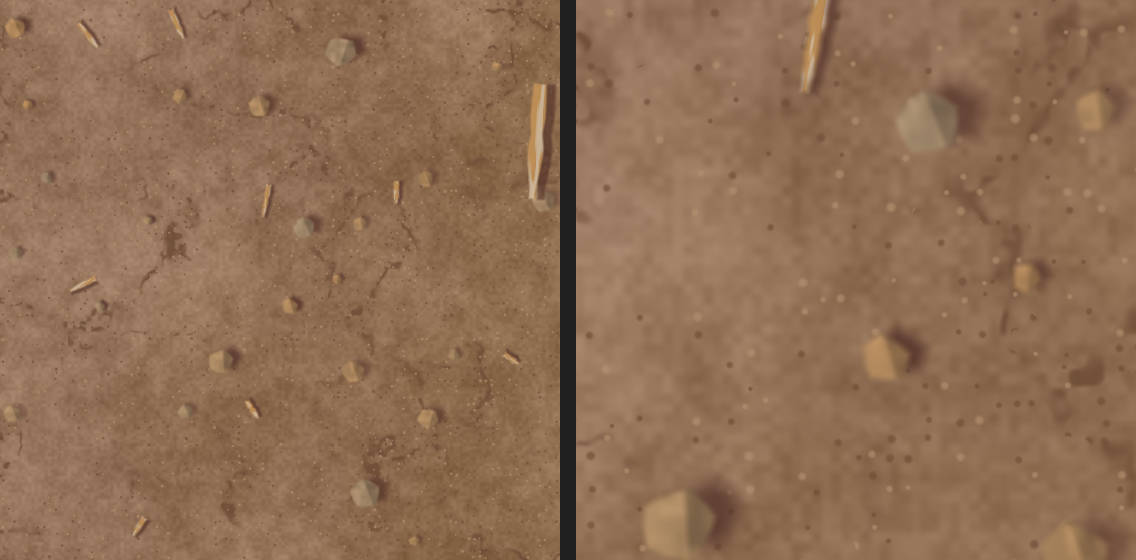
Left, the full canvas; right, a detail of the centre.
Write a three.js fragment shader that draws this texture.

```glsl
// Dry trodden soil: mottled brown earth with broken crumbly cracks and grit,
// scattered with faceted pebbles and bits of straw lit from the left.
// Layers of value noise, Voronoi borders and jittered cells, painted in turn.
varying vec2 vUv;

const vec3 ROSY_SOIL  = vec3(0.588, 0.458, 0.362);
const vec3 OCHRE_SOIL = vec3(0.558, 0.427, 0.308);
const vec3 CRACK      = vec3(0.430, 0.300, 0.215);
const vec3 PALE_GRIT  = vec3(0.700, 0.565, 0.435);
const vec3 SHADOW     = vec3(0.320, 0.190, 0.160);
const vec3 TAN_STONE  = vec3(0.740, 0.560, 0.360);
const vec3 GREY_STONE = vec3(0.640, 0.550, 0.440);
const vec3 STRAW      = vec3(0.760, 0.570, 0.340);
const vec3 PALE_STRAW = vec3(0.820, 0.730, 0.610);
const float SOFT = 0.003;           // edge blur
const float CRACK_CELLS = 5.5;
const float GRIT_CELLS = 95.0;
const float PEBBLE_CELLS = 7.0;
const float PEBBLE_SHARE = 0.36;
const float STRAW_CELLS = 5.0;
const float STRAW_SHARE = 0.28;
const vec2 STALK_FOOT = vec2(0.950, 0.645);
const vec2 STALK_TOP  = vec2(0.965, 0.850);

float hash(vec2 p) {
  vec3 q = fract(p.xyx * vec3(0.1031, 0.1030, 0.0973));
  q += dot(q, q.yzx + 33.33);
  return fract((q.x + q.y) * q.z);
}

vec2 hash2(vec2 p) { return vec2(hash(p + 17.3), hash(p + 71.9)); }

float noise(vec2 p) {
  vec2 i = floor(p), f = fract(p);
  f = f * f * (3.0 - 2.0 * f);
  return mix(mix(hash(i), hash(i + vec2(1, 0)), f.x),
             mix(hash(i + vec2(0, 1)), hash(i + vec2(1, 1)), f.x), f.y);
}

float fbm(vec2 p) {
  float sum = 0.0, amp = 0.54;
  for (int i = 0; i < 4; i++) {
    sum += amp * noise(p);
    p = mat2(1.6, 1.2, -1.2, 1.6) * p + 9.7;
    amp *= 0.5;
  }
  return sum;
}

// Gap between the two nearest Voronoi sites: zero on cell borders
float borderGap(vec2 p) {
  vec2 cell = floor(p);
  float near = 9.0, next = 9.0;
  for (int y = -1; y <= 1; y++) for (int x = -1; x <= 1; x++) {
    vec2 id = cell + vec2(x, y);
    float d = length(id + hash2(id) - p);
    next = min(next, max(near, d));
    near = min(near, d);
  }
  return next - near;
}

// Irregular five-sided stone
float stoneDist(vec2 p, float r, float seed) {
  float d = -1.0;
  for (int i = 0; i < 5; i++) {
    float k = float(i), a = 1.257 * k + 6.283 * seed;
    d = max(d, dot(p, vec2(cos(a), sin(a))) - r * (0.65 + 0.45 * hash(vec2(k, seed * 91.0))));
  }
  return mix(d, length(p) - r, 0.35);
}

void paintPebble(inout vec3 col, vec2 p, float r, float seed) {
  float shade = stoneDist(p - r * vec2(0.75, 0.3), r * 0.9, seed);
  col = mix(col, SHADOW, (0.35 + 0.5 * fract(seed * 7.0)) * smoothstep(0.3 * r + SOFT, -0.4 * r, shade));
  vec3 stone = mix(TAN_STONE, GREY_STONE, fract(seed * 13.0));
  float facet = smoothstep(-SOFT, SOFT, p.x + (fract(seed * 5.0) - 0.5) * p.y - 0.25 * r);
  stone *= 1.0 - 0.22 * facet + 0.2 * (noise(p * 110.0 + seed * 50.0) - 0.5);
  col = mix(col, stone, 0.88 * smoothstep(SOFT, -SOFT, stoneDist(p, r, seed)));
}

void paintStraw(inout vec3 col, vec2 p, vec2 foot, vec2 top, float w, float seed) {
  vec2 axis = top - foot, q = p - foot;
  float len = length(axis), along = dot(q, axis) / (len * len);
  float side = (axis.y * q.x - axis.x * q.y) / len;
  float ends = (abs(along - 0.5) - 0.5) * len;
  float width = w * (0.4 + 0.6 * smoothstep(0.0, 0.35, along)) * (0.8 + 0.4 * noise(vec2(along * 7.0, seed * 40.0)));
  float shade = max(abs(side - 1.3 * w) - width, ends);
  col = mix(col, SHADOW, 0.65 * smoothstep(1.5 * SOFT, -SOFT, shade));
  float streak = noise(vec2(side / w * 2.0 + seed * 30.0, along * 4.0));
  vec3 fibre = mix(STRAW, PALE_STRAW, smoothstep(0.4, 0.8, streak + 0.4 * smoothstep(0.3, 0.0, along)));
  col = mix(col, fibre, 0.9 * smoothstep(SOFT, -SOFT, max(abs(side) - width, ends)));
}

void main() {
  vec2 p = vUv;

  // Earth: drift from rosy to ochre, then mottles of three sizes
  float drift = p.x - 0.35 * p.y + 0.7 * (fbm(p * 3.0) - 0.5);
  vec3 col = mix(ROSY_SOIL, OCHRE_SOIL, smoothstep(0.1, 0.75, drift));
  col += 0.11 * (fbm(p * 6.0 + 4.0) - 0.5) + 0.12 * (fbm(p * 32.0) - 0.5)
       + 0.06 * (noise(p * 170.0) - 0.5);

  // Cracks: wobbly borders, broken up by patches and crumbs
  vec2 wobble = vec2(fbm(p * 13.0), fbm(p * 13.0 + 31.0)) - 0.5;
  float gap = borderGap(p * CRACK_CELLS + wobble * 0.8);
  float patches = smoothstep(0.42, 0.68, fbm(p * 7.0 + 55.0));
  float crumbs = smoothstep(0.35, 0.7, noise(p * 95.0 + 8.0));
  col = mix(col, CRACK, patches * (0.75 * crumbs * smoothstep(0.1, 0.0, gap) + 0.15 * smoothstep(0.25, 0.0, gap)));

  // Grit: dark and pale specks, thicker near cracks and to the right
  vec2 g = p * GRIT_CELLS, id = floor(g);
  float density = 0.08 + 0.12 * p.x + 0.3 * patches * smoothstep(0.3, 0.0, gap);
  float size = 0.18 + 0.2 * hash(id + 5.0);
  vec2 off = fract(g) - mix(vec2(size), vec2(1.0 - size), hash2(id));
  float speck = smoothstep(size, size * 0.3, length(off)) * step(hash(id), density);
  col = mix(col, hash(id + 9.0) < 0.6 ? CRACK : PALE_GRIT, 0.65 * speck);

  // Loose pebbles and short straws in jittered cells
  for (int y = -1; y <= 1; y++) for (int x = -1; x <= 1; x++) {
    vec2 c = floor(p * PEBBLE_CELLS) + vec2(x, y);
    float seed = hash(c + 2.0), big = hash(c + 40.0);
    vec2 at = (c + 0.15 + 0.7 * hash2(c)) / PEBBLE_CELLS;
    if (hash(c + 80.0) < PEBBLE_SHARE) paintPebble(col, p - at, mix(0.008, 0.025, big * big), seed);

    c = floor(p * STRAW_CELLS) + vec2(x, y) + 200.0;
    seed = hash(c);
    at = (c - 200.0 + 0.2 + 0.6 * hash2(c)) / STRAW_CELLS;
    float lean = 2.4 * (seed - 0.5);
    vec2 reach = mix(0.01, 0.03, hash(c + 6.0)) * vec2(sin(lean), cos(lean));
    if (hash(c + 90.0) < STRAW_SHARE) paintStraw(col, p, at - reach, at + reach, 0.0045, seed);
  }
  paintStraw(col, p, STALK_FOOT, STALK_TOP, 0.012, 0.37);

  gl_FragColor = vec4(col, 1.0);
}
```
